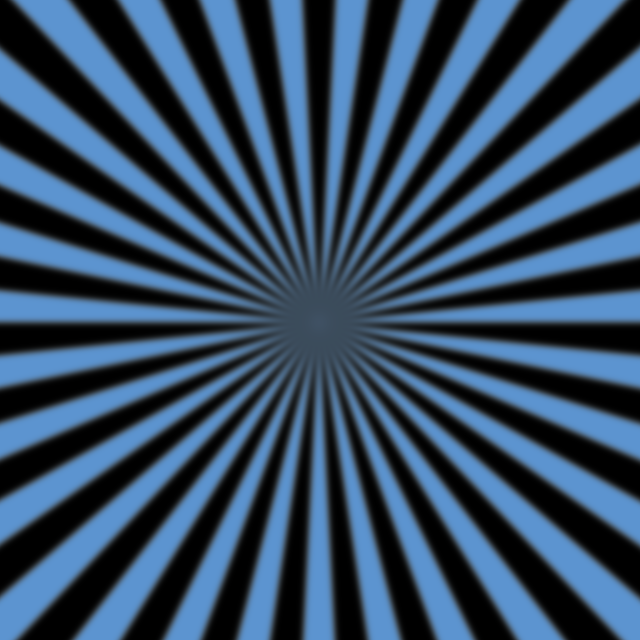
A WebGL 2 fragment shader for this background:

```glsl
#version 300 es
precision highp float;

uniform vec2 u_resolution;
out vec4 fragColor;

const float RAYS = 31.0;

// Soft square wave around the centre: odd harmonics damped by a Gaussian
// whose width is constant in canvas units, so rays dissolve near the hub.
float softRays(vec2 p, float blur) {
    float radius = max(length(p), 0.0001);
    float phase = RAYS * atan(p.y, p.x);
    float damping = RAYS * blur / radius;
    float wave = 0.5;
    for (float n = 1.0; n < 22.0; n += 2.0) {
        float x = n * damping;
        wave += 0.63662 / n * sin(n * phase) * exp(-0.5 * x * x);
    }
    return clamp(wave, 0.0, 1.0);
}

void main() {
    vec2 p = (gl_FragCoord.xy - 0.5 * u_resolution) / min(u_resolution.x, u_resolution.y);
    p -= vec2(-0.0015, -0.004);

    // Blue rays on black
    float coverage = softRays(p, 0.0049);
    vec3 color = vec3(0.36, 0.58, 0.815) * coverage;

    // Greyish warmth where the ray edges blend
    float edge = 4.0 * coverage * (1.0 - coverage);
    color += vec3(0.052, 0.006, -0.05) * edge;

    // Faint glow at the hub
    color += vec3(0.015, 0.02, 0.03) * exp(-dot(p, p) / 0.0003);

    fragColor = vec4(color, 1.0);
}
```
